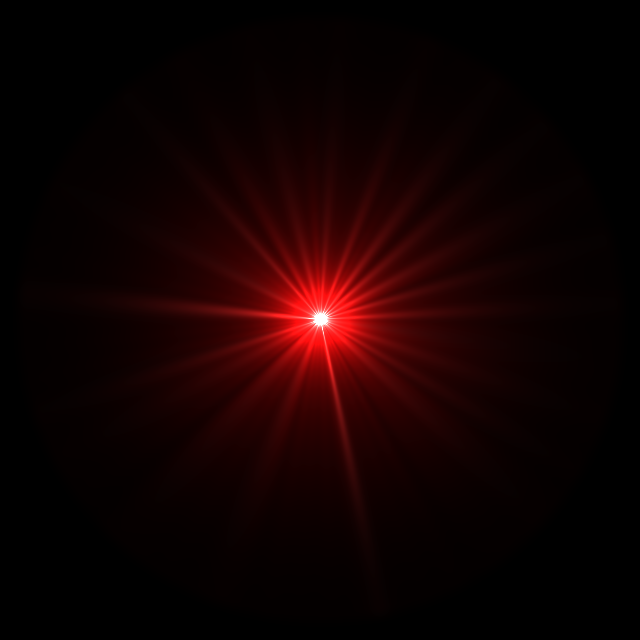
This background is drawn by a three.js fragment shader. Its source:

```glsl
// A red starburst: a white-hot core with soft rays fading into a dark disc.
varying vec2 vUv;

const vec2 CENTER = vec2(0.501, 0.501);
const float DISC_RADIUS = 0.483;
const int MAX_RAYS = 6;
const vec3 GLOW_RED = vec3(1.0, 0.01, 0.01);
const vec3 RAY_PINK = vec3(1.0, 0.25, 0.24);
const vec3 CORE_WHITE = vec3(0.1, 1.0, 0.98);

// Soft ray profile across the angle, in degrees, wrapped at a full turn.
float ray(float angle, float direction, float width) {
  float offset = mod(angle - direction + 180.0, 360.0) - 180.0;
  float t = offset / width;
  return exp(-t * t);
}

// Evenly spaced rays, the first at the start angle.
float fan(float angle, float start, float spacing, int count, float width) {
  float sum = 0.0;
  for (int i = 0; i < MAX_RAYS; i++) {
    if (i >= count) break;
    sum += ray(angle, start + spacing * float(i), width);
  }
  return sum;
}

// Layered sines around the circle; whole frequencies keep it seamless.
float streaks(float turn) {
  float sum = 0.0;
  float frequency = 13.0;
  float weight = 0.5;
  for (int i = 0; i < 4; i++) {
    float phase = 1.7 * float(i) + 1.2 * sin(3.0 * turn + float(i));
    sum += weight * sin(frequency * turn + phase);
    frequency += 14.0;
    weight *= 0.75;
  }
  return sum;
}

// Inverse falloff that thins out toward the rim.
float falloff(float radius) {
  float thinning = 1.0 - 0.75 * smoothstep(0.12, 0.45, radius);
  return 0.035 / max(radius, 0.004) * thinning;
}

// Round halo that fills the gaps between the rays near the core.
float halo(float radius, float size) {
  float t = radius / size;
  return exp(-t * t);
}

// All the principal rays, grouped by the sector they fill.
float principalRays(float angle) {
  float sum = 0.44 * fan(angle, 3.0, 12.6, 5, 3.0);
  sum += 0.30 * fan(angle, 69.0, 17.5, 3, 3.0);
  sum += 0.16 * ray(angle, 118.0, 3.0);
  sum += 0.46 * ray(angle, 131.0, 2.4);
  sum += 0.38 * fan(angle, 152.5, 22.7, 3, 3.4);
  sum += 0.40 * ray(angle, 175.2, 3.0);
  sum += 0.22 * fan(angle, 208.0, 20.0, 3, 3.4);
  sum += 0.95 * ray(angle, -78.3, 2.0);
  sum += 0.30 * fan(angle, -42.0, 11.3, 4, 3.4);
  return sum;
}

void main() {
  vec2 p = vUv - CENTER;
  float radius = length(p);
  float turn = atan(p.y, p.x + 0.000001);
  float angle = degrees(turn);

  // Glow, broken up by fine streaks
  float energy = falloff(radius);
  float glow = energy * (0.88 + 0.13 * streaks(turn));
  float rays = energy * principalRays(angle);
  vec3 color = GLOW_RED * (glow + 0.32 * halo(radius, 0.075));
  color += RAY_PINK * rays;

  // Hot core
  float heat = glow + 0.5 * rays;
  color += CORE_WHITE * 0.085 * pow(max(heat, 0.0), 2.0);

  // Faint rim of the disc
  float disc = 1.0 - smoothstep(DISC_RADIUS - 0.025, DISC_RADIUS + 0.004, radius);
  color *= disc;
  gl_FragColor = vec4(clamp(color, 0.0, 1.0), 1.0);
}
```
